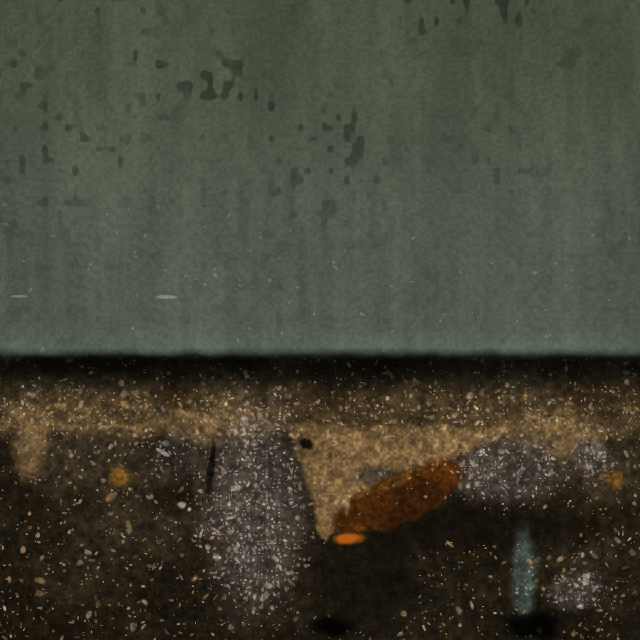
A WebGL 1 fragment shader for this texture:

```glsl
precision highp float;
// Weathered green plaster wall above a dark, gritty ledge with tan and rusty patches.
uniform vec2 u_resolution;

const float WALL_EDGE = 0.443;
const float LEDGE_LINE = 0.333;
const vec3 WALL_TOP = vec3(0.285, 0.315, 0.25);
const vec3 WALL_MID = vec3(0.322, 0.345, 0.295);
const vec3 WALL_FOOT = vec3(0.35, 0.395, 0.35);
const vec3 SOIL_DARK = vec3(0.105, 0.085, 0.05);
const vec3 SOIL_LIGHT = vec3(0.235, 0.2, 0.145);
const vec3 SAND = vec3(0.52, 0.41, 0.26);
const vec3 STONE = vec3(0.32, 0.29, 0.265);
const vec3 RUST = vec3(0.27, 0.145, 0.045);
const vec3 ORANGE = vec3(0.78, 0.4, 0.1);
const vec3 OCHRE = vec3(0.42, 0.29, 0.11);
const vec3 TEAL = vec3(0.27, 0.33, 0.3);
const vec3 PALE_GRIT = vec3(0.64, 0.6, 0.57);
const vec3 WARM_GRIT = vec3(0.59, 0.46, 0.3);

float hash(vec2 p) {
  return fract(sin(dot(p, vec2(127.1, 311.7))) * 43758.5);
}

float noise(vec2 p) {
  vec2 i = floor(p), f = fract(p), e = vec2(1.0, 0.0);
  f = f * f * (3.0 - 2.0 * f);
  return mix(mix(hash(i), hash(i + e), f.x),
             mix(hash(i + e.yx), hash(i + e.xx), f.x), f.y);
}

float fbm(vec2 p) {
  float sum = 0.0, amp = 0.5;
  for (int i = 0; i < 5; i++) {
    sum += amp * noise(p);
    p = mat2(1.6, 1.2, -1.2, 1.6) * p + 7.3;
    amp *= 0.5;
  }
  return sum;
}

// Soft ellipse: 1 at the centre, 0 outside
float blob(vec2 p, float x, float y, float rx, float ry) {
  return 1.0 - smoothstep(0.55, 1.45, length((p - vec2(x, y)) / vec2(rx, ry)));
}

// Scattered irregular grains: x = coverage, y = random tint
vec2 grains(vec2 p, float cells, float density) {
  vec2 q = p * cells;
  q += 1.2 * vec2(noise(q * 0.6), noise(q * 0.6 + 31.0));
  vec2 id = floor(q);
  vec2 offset = fract(q) - 0.35 - 0.3 * vec2(hash(id + 3.1), hash(id + 8.7));
  float radius = mix(0.14, 0.38, hash(id + 5.3));
  float body = 1.0 - smoothstep(radius * 0.5, radius + 0.08, length(offset));
  return vec2(body * step(hash(id), density), hash(id + 17.0));
}

vec3 wall(vec2 p) {
  vec3 col = mix(WALL_MID, WALL_TOP, smoothstep(0.62, 1.0, p.y));
  float foot = 1.0 - smoothstep(0.455, 0.5, p.y + 0.02 * (fbm(p * 14.0) - 0.5));
  col = mix(col, WALL_FOOT, foot * 0.8);
  col *= 0.9 + 0.2 * fbm(p * vec2(7.0, 4.0));
  col *= 0.94 + 0.12 * noise(p * vec2(55.0, 9.0));
  col *= 0.93 + 0.14 * noise(p * 230.0);
  // Dark pits gather in the upper half, pale flecks lower down
  float worn = smoothstep(0.48, 0.68, fbm(p * 9.0 + 4.0)) * smoothstep(0.55, 0.85, p.y);
  float pits = smoothstep(0.64, 0.83, noise(p * vec2(85.0, 60.0)));
  col *= 1.0 - pits * (0.06 + 0.24 * worn);
  col += 0.1 * grains(p, 130.0, 0.025).x * (1.0 - smoothstep(0.58, 0.82, p.y));
  return col + 0.16 * (blob(p, 0.26, 0.536, 0.016, 0.003) + blob(p, 0.03, 0.537, 0.013, 0.002));
}

vec3 ledge(vec2 p) {
  float broad = fbm(p * 11.0);
  vec2 w = p + 0.022 * (vec2(fbm(p * 28.0), fbm(p * 28.0 + 9.0)) - 0.5);
  float lit = mix(0.35, 0.85, smoothstep(0.04, 0.28, p.y));
  vec3 col = mix(SOIL_DARK, SOIL_LIGHT, smoothstep(0.25, 0.7, broad) * lit);

  // Sandy shelf with stains and a thin rim
  float shelf = (1.0 - smoothstep(0.35, 0.425, w.y)) * smoothstep(0.308, LEDGE_LINE, w.y);
  col = mix(col, SAND * 0.72, shelf * (0.35 + 0.55 * broad));
  float stains = blob(w, 0.33, 0.335, 0.1, 0.025) + blob(w, 0.86, 0.322, 0.075, 0.035)
               + blob(w, 0.045, 0.305, 0.025, 0.05);
  col = mix(col, SAND, min(stains, 1.0) * 0.62);
  float rim = 1.0 - smoothstep(0.0, 0.005, abs(w.y - LEDGE_LINE));
  col = mix(col, SAND, rim * 0.55 * noise(p * vec2(24.0, 4.0)));

  // Pale mineral deposits and the shadowed hollow
  float deposit = blob(w, 0.4, 0.2, 0.075, 0.15) + blob(w, 0.795, 0.265, 0.075, 0.055)
                + blob(w, 0.925, 0.285, 0.028, 0.033) + blob(w, 0.9, 0.075, 0.04, 0.028)
                + 0.5 * blob(w, 0.275, 0.29, 0.04, 0.045);
  deposit = min(deposit, 1.0);
  col = mix(col, STONE, deposit * 0.65);
  float hollow = min(blob(w, 0.56, 0.105, 0.09, 0.085) + blob(w, 0.75, 0.18, 0.15, 0.035), 1.0);
  col = mix(col, SOIL_DARK * 0.75, hollow * 0.8);

  // Tan wedge, grey inset and rusty lens
  float left = dot(w - vec2(0.456, 0.33), vec2(-0.966, -0.258));
  float under = dot(w - vec2(0.51, 0.16), vec2(0.515, -0.857));
  float wedge = 1.0 - smoothstep(-0.006, 0.006, max(w.y - LEDGE_LINE, max(left, under)));
  col = mix(col, SAND * (0.62 + 0.65 * broad), wedge * 0.9);
  col = mix(col, STONE * 0.6, 0.7 * blob(w, 0.59, 0.257, 0.04, 0.016));
  vec2 r = mat2(0.913, -0.408, 0.408, 0.913) * (w - vec2(0.625, 0.222));
  float lens = 1.0 - smoothstep(0.88, 1.12, length(r / vec2(0.11, 0.036)));
  col = mix(col, RUST * (0.55 + 0.9 * broad), lens);
  col = mix(col, OCHRE, 0.6 * lens * smoothstep(0.012, 0.03, r.y));

  // Ochre spots and teal streak
  float spots = blob(w, 0.188, 0.254, 0.017, 0.017) + blob(w, 0.957, 0.254, 0.015, 0.015);
  col = mix(col, OCHRE, spots * 0.85);
  col = mix(col, TEAL, 0.8 * blob(w, 0.817, 0.105, 0.018, 0.07));

  // Grit in three sizes, thicker on the shelf and deposits
  float density = 0.13 + 0.22 * shelf + 0.36 * deposit + 0.12 * wedge - 0.14 * hollow - 0.1 * lens;
  for (int i = 0; i < 3; i++) {
    float layer = float(i);
    vec2 g = grains(p + layer * 0.37, 62.0 + 42.0 * layer, density * (0.55 + 0.9 * broad));
    float pale = smoothstep(0.25, 0.75, g.y + 0.4 * deposit - 0.3 * wedge);
    col = mix(col, mix(WARM_GRIT, PALE_GRIT, pale), g.x * (0.3 + 0.5 * hash(vec2(g.y, layer))));
  }
  col *= (0.55 + 0.9 * fbm(p * 85.0)) * (0.78 + 0.44 * noise(p * 240.0));

  // Orange chip, hole, crack and broken lower rim
  col = mix(col, ORANGE, 0.85 * blob(w, 0.546, 0.157, 0.021, 0.009));
  float voids = blob(w, 0.48, 0.303, 0.009, 0.009) + 0.75 * blob(w, 0.33, 0.272, 0.006, 0.045)
              + blob(w, 0.83, 0.022, 0.04, 0.022) + blob(w, 0.52, 0.018, 0.03, 0.014);
  return col * (1.0 - 0.85 * min(voids, 1.0));
}

void main() {
  vec2 p = gl_FragCoord.xy / u_resolution;
  float h = p.y - WALL_EDGE - 0.008 * (fbm(p * vec2(30.0, 60.0)) - 0.5);
  // Contact shadow fades down into the soil
  vec3 ground = ledge(p) * (1.0 - 0.72 * smoothstep(-0.065, -0.008, h));
  vec3 plaster = wall(p) * mix(0.35, 1.0, smoothstep(-0.004, 0.016, h));
  gl_FragColor = vec4(mix(ground, plaster, smoothstep(-0.006, 0.006, h)), 1.0);
}
```
